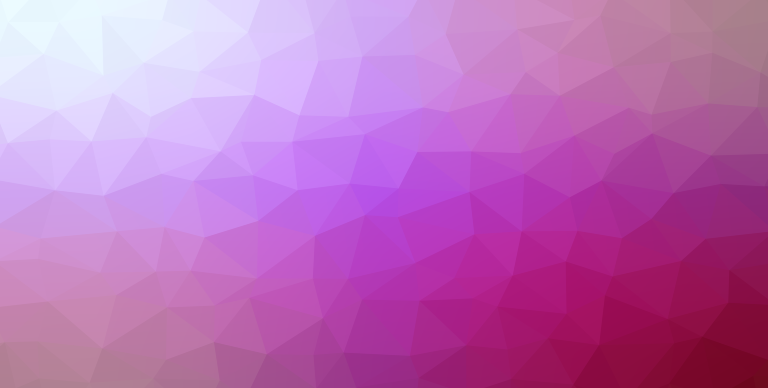
This background is drawn by a Shadertoy shader. Its source:

```glsl
#define CELLS vec2(15.0, 9.6)
#define JITTER 0.62
#define FACET_MIX 0.75
#define SHADE_VARIATION 0.035
#define DOWN_START 0.06
#define DOWN_SPAN 0.88

const vec3 RAMP[9] = vec3[9](
    vec3(0.92, 0.98, 1.00), vec3(0.91, 0.97, 1.00), vec3(0.88, 0.84, 1.00),
    vec3(0.81, 0.57, 0.98), vec3(0.71, 0.31, 0.91), vec3(0.72, 0.17, 0.65),
    vec3(0.66, 0.07, 0.41), vec3(0.52, 0.04, 0.21), vec3(0.38, 0.03, 0.07));

vec2 hash22(vec2 p) {
    vec3 q = fract(vec3(p.xyx) * vec3(0.1031, 0.1030, 0.0973));
    q += dot(q, q.yzx + 33.33);
    return fract((q.xx + q.yz) * q.zy);
}

vec3 ramp(float t) {
    float s = clamp(t, 0.0, 1.0) * 8.0;
    int i = min(int(s), 7);
    return mix(RAMP[i], RAMP[i + 1], s - float(i));
}

// Average of one ramp read across and the same ramp read downward
vec3 gradient(vec2 uv) {
    float down = DOWN_START + DOWN_SPAN * clamp(1.0 - uv.y, 0.0, 1.0);
    return 0.5 * (ramp(uv.x) + ramp(down));
}

// Jittered grid vertex, in units of canvas height
vec2 vertex(vec2 id, vec2 canvas) {
    vec2 offset = JITTER * (hash22(id + 40.0) - 0.5);
    return (id + offset) / CELLS * canvas;
}

float cross2(vec2 a, vec2 b) {
    return a.x * b.y - a.y * b.x;
}

// Signed distance to the line a-b, positive on its left
float edgeDistance(vec2 p, vec2 a, vec2 b) {
    return cross2(normalize(b - a), p - a);
}

// Adds a flat triangle: premultiplied colour and coverage
void addFacet(inout vec4 sum, vec2 p, vec2 a, vec2 b, vec2 c, vec2 canvas) {
    float winding = sign(cross2(b - a, c - a));
    float d = min(winding * edgeDistance(p, a, b),
              min(winding * edgeDistance(p, b, c),
                  winding * edgeDistance(p, c, a)));
    float pixel = 1.0 / iResolution.y;
    float coverage = smoothstep(-0.6 * pixel, 0.6 * pixel, d);
    if (coverage <= 0.0) return;

    vec2 center = (a + b + c) / 3.0;
    float shade = SHADE_VARIATION * (hash22(floor(center * 997.0)).x - 0.5);
    sum += vec4(gradient(center / canvas) + shade, 1.0) * coverage;
}

void mainImage(out vec4 fragColor, in vec2 fragCoord) {
    vec2 uv = fragCoord / iResolution.xy;
    vec2 canvas = vec2(iResolution.x / iResolution.y, 1.0);
    vec2 p = uv * canvas;
    vec2 cell = floor(uv * CELLS);
    vec4 sum = vec4(0.0);

    // Split each nearby cell along its shorter diagonal
    for (int y = -1; y <= 1; y++) {
        for (int x = -1; x <= 1; x++) {
            vec2 id = cell + vec2(x, y);
            vec2 a = vertex(id, canvas);
            vec2 b = vertex(id + vec2(1.0, 0.0), canvas);
            vec2 c = vertex(id + vec2(1.0, 1.0), canvas);
            vec2 d = vertex(id + vec2(0.0, 1.0), canvas);
            if (distance(a, c) < distance(b, d)) {
                addFacet(sum, p, a, b, c, canvas);
                addFacet(sum, p, a, c, d, canvas);
            } else {
                addFacet(sum, p, a, b, d, canvas);
                addFacet(sum, p, b, c, d, canvas);
            }
        }
    }

    // Soften the flat facets with the smooth gradient
    vec3 smoothColor = gradient(uv);
    vec3 facetColor = sum.a > 0.0 ? sum.rgb / sum.a : smoothColor;
    fragColor = vec4(mix(smoothColor, facetColor, FACET_MIX), 1.0);
}
```
